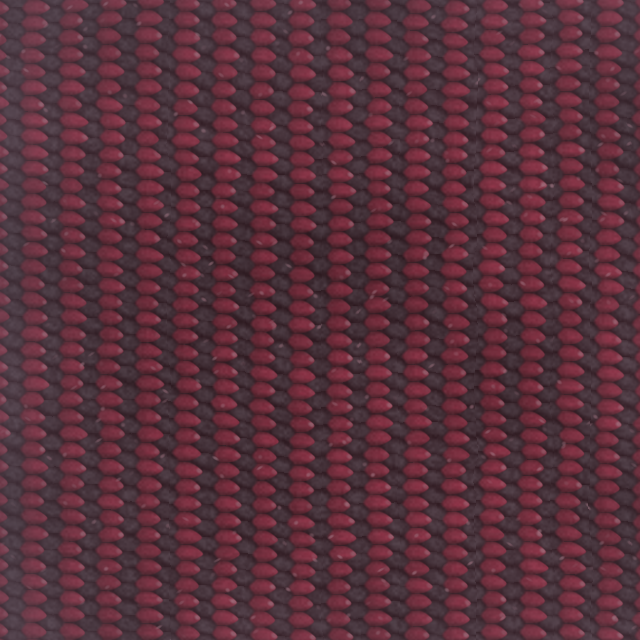
Write a Shadertoy shader that draws this texture.

```glsl
// Ribbed woven cloth: upright columns of crimson stitches that taper to the
// right, parted by charcoal ribs. Each stitch is a profile in its own cell;
// hashes and value noise vary its size, tone, fibres and pale flecks.

#define COLUMNS 16.7
#define ROWS 38.6
#define PHASE vec2(0.59, 0.20)
#define WOBBLE 0.07
#define FLECK_CHANCE 0.30
#define HAZE 0.30
#define SHADOW vec3(0.195, 0.115, 0.14)
#define CHARCOAL vec3(0.29, 0.22, 0.25)
#define MAROON vec3(0.32, 0.14, 0.175)
#define CRIMSON vec3(0.49, 0.185, 0.25)
#define PALE vec3(0.62, 0.45, 0.50)
#define HAZE_TINT vec3(0.42, 0.38, 0.44)

float hash(vec2 p) {
    return fract(sin(dot(p, vec2(127.1, 311.7))) * 43758.55);
}

float noise(vec2 p) {
    vec2 cell = floor(p), f = fract(p);
    f = f * f * (3.0 - 2.0 * f);
    return mix(mix(hash(cell), hash(cell + vec2(1, 0)), f.x),
               mix(hash(cell + vec2(0, 1)), hash(cell + vec2(1, 1)), f.x), f.y);
}

// Charcoal rib: small staggered lumps roughened by fibre noise
vec3 ribColour(vec2 weave) {
    vec2 q = weave + vec2(0.55, 0.5);
    vec2 id = floor(q);
    vec2 p = fract(q) - 0.5;
    p.y += 0.25 * (hash(id + 5.3) - 0.5) + 0.4 * p.x;
    float lump = 1.0 - smoothstep(0.35, 1.1, length(p / vec2(0.36, 0.55)));
    float fibre = noise(weave * vec2(9.0, 4.0));
    return mix(SHADOW, CHARCOAL, lump * (0.55 + 0.65 * fibre));
}

// Crimson stitch: full on the left, tapering to a drooping, lit tip
vec3 addStitch(vec3 base, vec2 weave) {
    vec2 id = floor(weave);
    vec2 p = fract(weave) - 0.5;
    float size = hash(id);
    float reach = 0.30 + 0.08 * size;
    p.y += 0.25 * max(p.x, 0.0) + 0.08 * (hash(id + 3.7) - 0.5);

    float taper = clamp((p.x + 0.08) / (reach + 0.08), 0.0, 1.0);
    float halfHeight = 0.52 * (1.0 - taper * taper);
    float left = smoothstep(-0.36, -0.23, p.x + 0.06 * cos(6.2832 * p.y));
    float body = left * (1.0 - smoothstep(-0.10, 0.07, abs(p.y) - halfHeight))
               * (1.0 - smoothstep(reach - 0.06, reach, p.x));

    // Rounded shading, with a dark groove between rows
    float dome = 1.0 - smoothstep(0.12, 0.52, abs(p.y - 0.04));
    float light = dome * (0.55 + 0.45 * smoothstep(-0.32, 0.05, p.x));
    light *= 0.72 + 0.32 * size + 0.3 * noise(weave * vec2(6.0, 5.0));
    vec3 thread = mix(MAROON, CRIMSON, light);

    float tip = length((p - vec2(reach - 0.11, 0.05)) / vec2(0.12, 0.24));
    float gloss = (1.0 - smoothstep(0.2, 1.0, tip)) * hash(id + 8.1);
    thread = mix(thread, PALE, 0.65 * gloss);
    return mix(base, thread, body);
}

// Loose pale fibres scattered at random points of the cells
float flecks(vec2 weave) {
    float amount = 0.0;
    for (int i = 0; i < 2; i++) {
        vec2 q = weave + vec2(0.45, 0.37) * float(i);
        vec2 id = floor(q) + 31.0 * float(i);
        vec2 centre = 0.2 + 0.6 * vec2(hash(id + 1.3), hash(id + 2.9));
        vec2 d = (fract(q) - centre) * vec2(1.0, ROWS / COLUMNS > 2.0 ? 0.45 : 0.6);
        d.x += d.y * (hash(id + 6.4) - 0.5) * 2.0;
        float dot1 = 1.0 - smoothstep(0.015, 0.085, length(d));
        amount += dot1 * step(1.0 - FLECK_CHANCE, hash(id + 4.1)) * hash(id + 9.6);
    }
    return min(amount, 1.0);
}

void mainImage(out vec4 fragColor, in vec2 fragCoord) {
    vec2 uv = fragCoord / iResolution.xy;

    // Weave coordinates, one unit per stitch, slightly uneven
    vec2 weave = uv * vec2(COLUMNS, ROWS) + PHASE;
    weave.x += WOBBLE * (noise(weave * vec2(0.6, 0.7)) - 0.5) * 2.0;
    weave.y += 0.3 * (hash(vec2(floor(weave.x), 7.0)) - 0.5);
    weave.y += 0.5 * (noise(uv * vec2(4.0, 5.0)) - 0.5);

    vec3 colour = addStitch(ribColour(weave), weave);
    colour = mix(colour, PALE, 0.6 * flecks(weave));

    // Uneven light, fine grain and a cool haze toward the left and top edges
    colour *= 0.92 + 0.16 * noise(uv * 5.0 + 11.0);
    colour += 0.035 * (noise(uv * 260.0) - 0.5);
    float edge = exp(-9.0 * uv.x) + 0.6 * exp(-7.0 * (1.0 - uv.y))
               + 0.4 * exp(-9.0 * uv.y) + 0.3 * exp(-12.0 * (1.0 - uv.x));
    colour = mix(colour, HAZE_TINT, HAZE * min(edge, 1.0));

    fragColor = vec4(clamp(colour, 0.0, 1.0), 1.0);
}
```
